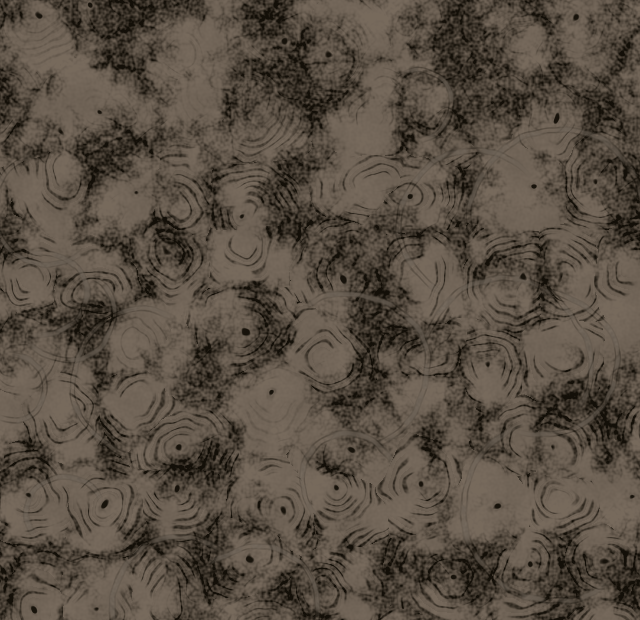
Give the GLSL for this texture, as a Shadertoy shader.

```glsl
// Weathered clay panel: broken ripple rings around scattered pits, grainy dark
// stains and veins between them, and pale scraped arcs lying on top.
// Jittered cells give the rings; warped gradient noise gives stain and grain.

const vec3 CLAY = vec3(0.465, 0.414, 0.362);
const vec3 INK = vec3(0.075, 0.058, 0.030);
const vec3 SCRAPE = vec3(0.450, 0.410, 0.365);
const float CELL = 0.125;          // pitch of the ring centres
const float JITTER = 0.75;
const float RING_GAP_MIN = 0.011;
const float RING_GAP_MAX = 0.018;
const float RING_WIDTH = 0.0016;
const float RING_DARK = 0.50;
const float STAIN_LOW = -0.10;     // noise level where staining begins
const float STAIN_HIGH = 0.62;     // noise level of full stain
const float STAIN_DARK = 0.60;
const float VEIN_DARK = 0.32;
const float PIT_RADIUS = 0.0048;
const float HALO_RADIUS = 0.014;
const int ARC_COUNT = 16;
const float ARC_WIDTH = 0.0038;

vec2 hash2(vec2 c) {
    vec3 h = fract(c.xyx * vec3(0.1031, 0.1030, 0.0973));
    h += dot(h, h.yzx + 33.33);
    return fract((h.xx + h.yz) * h.zy);
}

float cornerSlope(vec2 corner, vec2 offset) {
    float a = 6.2832 * hash2(corner).x;
    return dot(vec2(cos(a), sin(a)), offset);
}

float gradientNoise(vec2 p) {
    vec2 i = floor(p), f = p - i;
    vec2 u = f * f * f * (f * (f * 6.0 - 15.0) + 10.0);
    vec2 e = vec2(1.0, 0.0);
    float low = mix(cornerSlope(i, f), cornerSlope(i + e, f - e), u.x);
    float high = mix(cornerSlope(i + e.yx, f - e.yx), cornerSlope(i + 1.0, f - 1.0), u.x);
    return mix(low, high, u.y);
}

float fbm(vec2 p) {
    float sum = 0.0, amp = 0.85;
    for (int k = 0; k < 4; k++) {
        sum += amp * gradientNoise(p);
        p = mat2(1.6, 1.2, -1.2, 1.6) * p + 17.3;
        amp *= 0.58;
    }
    return sum;
}

// Soft-edged line of half width w at distance e.
float stroke(float e, float w, float px) {
    return 1.0 - smoothstep(max(w - px, 0.0), w + px, e);
}

void mainImage(out vec4 fragColor, in vec2 fragCoord) {
    float px = 1.0 / iResolution.y;
    vec2 p = fragCoord * px;

    // Hand-drawn wobble of the whole plane
    vec2 q = p + 0.026 * vec2(gradientNoise(p * 8.0), gradientNoise(p * 8.0 + 41.7))
               + 0.007 * vec2(gradientNoise(p * 36.0 + 9.1), gradientNoise(p * 36.0 + 73.4));

    // Nearest ring centre and the gap to the next one
    vec2 home = floor(q / CELL), cellId = home;
    float near = 9.0, next = 9.0;
    for (int y = -1; y <= 1; y++)
    for (int x = -1; x <= 1; x++) {
        vec2 id = home + vec2(x, y);
        vec2 centre = (id + 0.5 + JITTER * (hash2(id + 5.0) - 0.5)) * CELL;
        float d = length(q - centre);
        if (d < near) { next = near; near = d; cellId = id; }
        else next = min(next, d);
    }
    vec2 trait = hash2(cellId + 61.0);
    float border = 1.0 - smoothstep(0.0, 0.035, next - near);

    // Grainy stain, heavier at cell borders and towards the top
    float grain = gradientNoise(p * 190.0) + 0.8 * gradientNoise(p * 85.0 + 3.7);
    float cloud = fbm(q * 7.5 + 12.0) + 0.24 * border + 0.14 * smoothstep(0.6, 1.0, p.y);
    float stain = smoothstep(STAIN_LOW, STAIN_HIGH, cloud + 0.10 * grain);
    float dark = 0.04 + 0.10 * gradientNoise(p * 15.0) + 0.05 * grain;
    dark += STAIN_DARK * stain * (1.0 + 0.85 * grain);

    // Branching veins
    float vein = 1.0 - smoothstep(0.0, 0.055, abs(gradientNoise(q * 9.0 + 30.0)));
    vein = max(vein, 0.8 - 0.8 * smoothstep(0.0, 0.07, abs(gradientNoise(q * 20.0 + 55.0))));
    dark += VEIN_DARK * vein * smoothstep(-0.25, 0.35, cloud) * (0.8 + 0.8 * grain);

    // Broken ripple rings, each with a faint step of shade
    float gap = mix(RING_GAP_MIN, RING_GAP_MAX, trait.x);
    float phase = fract(near / gap + 0.9 * gradientNoise(q * 13.0 + cellId * 7.0) + trait.y);
    float broken = smoothstep(-0.14, 0.12, gradientNoise(q * 21.0 + cellId * 3.0));
    float thickness = RING_WIDTH * (1.0 + 1.5 * gradientNoise(q * 30.0 + 8.0));
    float ringed = smoothstep(0.015, 0.024, near) * smoothstep(0.1, 0.4, trait.y)
                 * (1.0 - 0.75 * smoothstep(0.65, 0.9, p.y));
    float ring = stroke(abs(phase - 0.5) * gap, thickness, px);
    dark += ringed * broken * (RING_DARK * ring * (1.0 + 0.6 * grain) + 0.08 * phase);

    // Pale scraped arcs with dashed dark rims
    float scrape = 0.0;
    float worn = smoothstep(-0.3, 0.15, gradientNoise(p * 32.0 + 19.0) + 0.25 * grain);
    for (int k = 0; k < ARC_COUNT; k++) {
        vec2 seed = vec2(float(k) * 3.0, 131.0);
        vec2 spot = hash2(seed), shape = hash2(seed + 23.0);
        vec2 v = mix(p, q, 0.4) - spot * vec2(iResolution.x * px, 0.85);
        float radius = mix(0.05, 0.15, shape.x);
        float turn = 6.2832 * shape.y;
        float facing = dot(v, vec2(cos(turn), sin(turn))) / max(length(v), 0.001);
        float sector = smoothstep(-0.35, 0.25, facing);
        float e = abs(length(v) - radius);
        scrape = max(scrape, sector * worn * stroke(e, ARC_WIDTH, 1.5 * px));
        dark += 0.25 * sector * (1.0 - worn * 0.6) * stroke(abs(e - ARC_WIDTH), 0.0008, px);
    }

    // Pits: a pale halo around a black hole
    float hasPit = step(0.35, hash2(cellId + 88.0).x);
    float ragged = near + 0.006 * gradientNoise(p * 75.0 + 2.0);
    float halo = hasPit * (1.0 - smoothstep(0.5 * HALO_RADIUS, HALO_RADIUS, ragged));
    float pit = hasPit * stroke(ragged, PIT_RADIUS * (0.6 + 0.5 * trait.x), 1.2 * px);
    dark = mix(dark, 0.16 + 0.18 * grain, 0.7 * halo);

    vec3 color = mix(CLAY, INK, clamp(dark, 0.0, 1.0));
    color = mix(color, SCRAPE * (0.93 + 0.18 * grain), 0.6 * scrape);
    color = mix(color, INK, 0.95 * pit);
    fragColor = vec4(color, 1.0);
}
```
